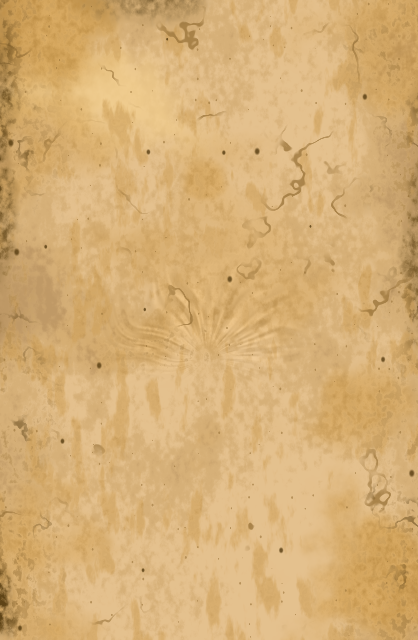
Write a Shadertoy shader that draws this texture.

```glsl
// Aged ochre plaster: cloudy cream and tan with stains, grain, fibres and fine cracks.

const vec3 CREAM = vec3(0.895, 0.755, 0.555);
const vec3 TAN   = vec3(0.84, 0.69, 0.47);
const vec3 SHADE = vec3(0.75, 0.60, 0.40);
const vec3 OCHRE = vec3(0.82, 0.63, 0.335);
const vec3 UMBER = vec3(0.60, 0.45, 0.22);
const vec3 DARK  = vec3(0.33, 0.23, 0.06);
const vec3 GLOW  = vec3(0.95, 0.81, 0.56);

float hash(vec2 cell) {
    uvec2 q = uvec2(ivec2(cell)) * uvec2(1597334673u, 3812015801u);
    uint h = (q.x ^ q.y) * 1597334673u;
    h = (h ^ (h >> 15)) * 2246822519u;
    return float((h ^ (h >> 13)) >> 8) / 16777216.0;
}

float noise(vec2 p) {
    vec2 i = floor(p), f = fract(p);
    f = f * f * (3.0 - 2.0 * f);
    float low = mix(hash(i), hash(i + vec2(1, 0)), f.x);
    float high = mix(hash(i + vec2(0, 1)), hash(i + vec2(1, 1)), f.x);
    return mix(low, high, f.y);
}

float fbm(vec2 p) {
    float sum = 0.0, amp = 0.5;
    for (int k = 0; k < 5; k++) {
        sum += amp * noise(p);
        p = mat2(1.6, 1.2, -1.2, 1.6) * p + 17.3;
        amp *= 0.5;
    }
    return sum / 0.97;
}

// Soft ragged blot; wobble is a signed noise value
float blot(vec2 uv, vec2 centre, vec2 radius, float wobble) {
    return 1.0 - smoothstep(0.3, 1.3, length((uv - centre) / radius) + wobble);
}

// Thin broken crack along the middle level of a noise field
float crack(vec2 p, float width) {
    float ridge = abs(fbm(p) - 0.5);
    float gate = smoothstep(0.52, 0.68, fbm(p * 0.9 + 41.0));
    return gate * (1.0 - smoothstep(width * 0.3, width, ridge));
}

// Sparse round pits, one candidate per cell
float pits(vec2 p, float density, float chance) {
    vec2 cell = floor(p * density), local = fract(p * density);
    vec2 centre = 0.25 + 0.5 * vec2(hash(cell + 11.0), hash(cell + 37.0));
    float size = mix(0.04, 0.11, hash(cell + 71.0));
    float d = length((local - centre) * vec2(1.0, 0.75));
    return step(hash(cell), chance) * (1.0 - smoothstep(size * 0.4, size * 1.3, d));
}

// Fine strands fanning out from a root
float fibres(vec2 p, vec2 root, float reach) {
    vec2 d = p - root;
    float r = length(d);
    float angle = atan(d.x, d.y + 0.25 * abs(d.x)) + 0.6 * noise(p * 14.0);
    float strand = noise(vec2(angle * 22.0, r * 30.0) + 90.0) - 0.5;
    float fade = smoothstep(0.01, 0.05, r) * (1.0 - smoothstep(reach * 0.4, reach, r));
    return strand * fade * smoothstep(-0.05, 0.03, d.y);
}

void mainImage(out vec4 fragColor, in vec2 fragCoord) {
    vec2 uv = fragCoord / iResolution.xy;
    vec2 p = fragCoord / iResolution.y;

    // Noise layers from broad clouds to fine grain
    float cloud = fbm(p * 4.0 + 5.0);
    float ragged = fbm(p * 13.0 + 60.0) - 0.5;
    float streak = fbm(p * vec2(42.0, 16.0) + 30.0) - 0.5;
    float grain = fbm(p * vec2(130.0, 105.0) + 8.0) - 0.5;
    float wobble = 1.8 * ragged + 0.8 * (cloud - 0.5);
    float edge = smoothstep(0.30, 0.52, abs(uv.x - 0.5) + 0.25 * ragged);

    // Cloudy base
    float gloom = blot(uv, vec2(0.18, 0.50), vec2(0.28, 0.13), wobble)
                + 0.7 * blot(uv, vec2(0.22, 0.26), vec2(0.32, 0.10), wobble);
    float light = blot(uv, vec2(0.70, 0.10), vec2(0.18, 0.18), wobble)
                + 0.5 * blot(uv, vec2(0.72, 0.80), vec2(0.28, 0.25), wobble);
    float tone = 0.56 + 1.0 * (cloud - 0.5) + 0.35 * streak + 0.45 * grain
               - 0.22 * gloom + 0.18 * light - 0.22 * edge;
    vec3 color = mix(SHADE, TAN, smoothstep(0.12, 0.46, tone));
    color = mix(color, CREAM, smoothstep(0.46, 0.70, tone));
    color = mix(color, GLOW, 0.8 * blot(uv, vec2(0.25, 0.86), vec2(0.22, 0.09), wobble));

    // Ochre stains
    float stain = blot(uv, vec2(0.11, 0.96), vec2(0.19, 0.09), wobble);
    stain = max(stain, 0.7 * blot(uv, vec2(0.10, 0.77), vec2(0.18, 0.08), wobble));
    stain = max(stain, 0.8 * blot(uv, vec2(0.49, 0.715), vec2(0.06, 0.03), wobble));
    stain = max(stain, 0.5 * blot(uv, vec2(0.50, 0.55), vec2(0.27, 0.17), wobble));
    stain = max(stain, 0.8 * blot(uv, vec2(0.86, 0.36), vec2(0.12, 0.06), wobble));
    stain = max(stain, blot(uv, vec2(0.92, 0.08), vec2(0.22, 0.14), wobble));
    stain = max(stain, 0.9 * blot(uv, vec2(0.04, 0.12), vec2(0.19, 0.12), wobble));
    stain = max(stain, 0.7 * blot(uv, vec2(0.92, 0.93), vec2(0.16, 0.10), wobble));
    stain = max(stain, 0.6 * smoothstep(0.08, 0.24, streak + 0.4 * (cloud - 0.5)));
    color = mix(color, OCHRE + 0.22 * grain, 0.85 * stain);

    // Fan of pale strands and weathered grain
    color += 0.14 * fibres(p, vec2(0.325, 0.44), 0.20);
    float wear = 0.6 * edge + 0.35 * stain
               + 0.5 * blot(uv, vec2(0.45, 0.44), vec2(0.16, 0.05), wobble);
    color = mix(color, UMBER, 0.7 * wear * smoothstep(0.02, 0.28, grain + 0.5 * streak));

    // Cracks and pits
    color = mix(color, UMBER, 0.75 * crack(p * 8.0 + 3.0, 0.014));
    color = mix(color, DARK, 0.5 * edge * crack(p * 15.0 + 24.0, 0.025));
    color = mix(color, DARK, 0.8 * pits(p, 24.0, 0.05));
    color = mix(color, UMBER, 0.6 * pits(p + 3.0, 60.0, 0.10));

    // Darkened rim and corner
    float rim = 0.55 * blot(uv, vec2(0.0, 0.76), vec2(0.035, 0.20), wobble)
              + 0.45 * blot(uv, vec2(0.35, 1.0), vec2(0.12, 0.04), wobble)
              + 0.45 * blot(uv, vec2(1.0, 0.62), vec2(0.03, 0.18), wobble)
              + 1.1 * blot(uv, vec2(0.0, 0.07), vec2(0.06, 0.07), wobble);
    color = mix(color, DARK, clamp(rim * (0.65 + 2.2 * grain), 0.0, 0.9));
    fragColor = vec4(clamp(color, 0.0, 1.0), 1.0);
}
```
